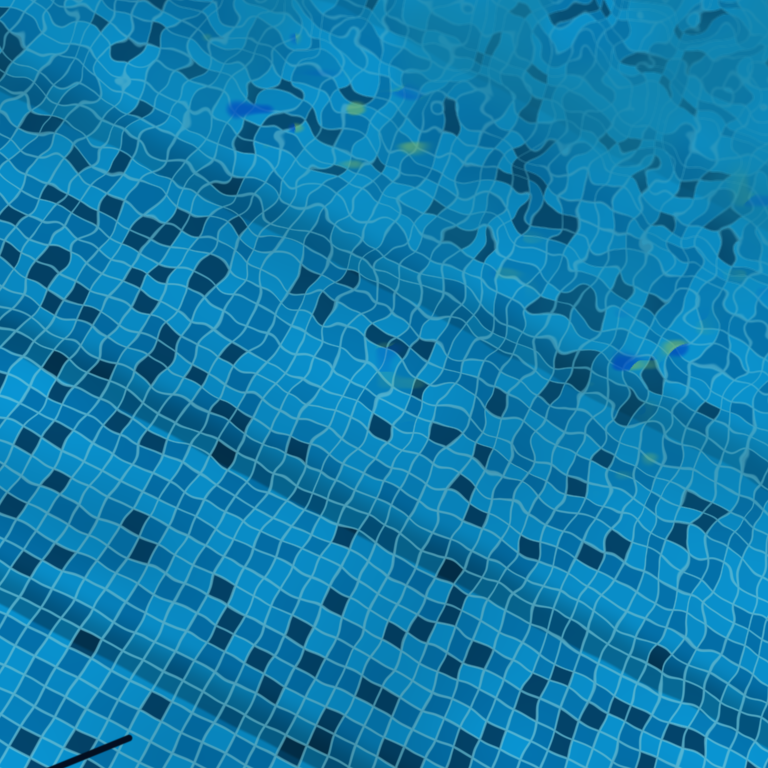
Reproduce this texture procedurally as a Shadertoy shader.

```glsl
// Mosaic pool steps seen through rippling water: a slanted grid of blue tiles
// in mild perspective, bent by noise that strengthens with distance. Shaded
// risers, hazy teal water and small coloured glints are layered over the tiles.

const vec3 LIGHT_TILE = vec3(0.035, 0.55, 0.78);
const vec3 MID_TILE   = vec3(0.01, 0.425, 0.645);
const vec3 DARK_TILE  = vec3(0.01, 0.255, 0.40);
const vec3 GROUT      = vec3(0.40, 0.72, 0.80);
const vec3 HAZE       = vec3(0.08, 0.51, 0.65);
const vec3 POLE       = vec3(0.01, 0.06, 0.13);
const float SLOPE     = 0.48;   // tilt of the tile rows, radians
const float STEP_GAP  = 0.297;  // distance between step edges
const float STEP_EDGE = 0.187;  // distance of the nearest edge
const int SAMPLES     = 3;      // samples per axis

float hash(vec2 p) {
    return fract(sin(dot(p, vec2(127.1, 311.7))) * 43758.55);
}

float noise(vec2 p) {
    vec2 i = floor(p), f = fract(p);
    f = f * f * (3.0 - 2.0 * f);
    return mix(mix(hash(i), hash(i + vec2(1, 0)), f.x),
               mix(hash(i + vec2(0, 1)), hash(i + vec2(1, 1)), f.x), f.y);
}

vec2 noise2(vec2 p) {
    return vec2(noise(p), noise(p + vec2(37.3, 91.7))) - 0.5;
}

float segmentDistance(vec2 p, vec2 a, vec2 b) {
    vec2 ab = b - a;
    return length(p - a - ab * clamp(dot(p - a, ab) / dot(ab, ab), 0.0, 1.0));
}

// x runs along the rows, y climbs away from the viewer
vec2 toSlope(vec2 p) {
    float c = cos(SLOPE), s = sin(SLOPE);
    return vec2(c * p.x - s * p.y, s * p.x + c * p.y);
}

// Tile coordinates: rows shrink with distance, ripples bend them
vec2 tileCoords(vec2 p, vec2 q) {
    vec2 grid = vec2((q.x - 0.22) * (31.0 + 11.0 * q.y),
                     q.y * (32.0 + 6.5 * q.y));
    float ripple = 0.12 + 1.6 * q.y * q.y;
    return grid + ripple * (noise2(p * 23.0) + 0.4 * noise2(p * 47.0 + 5.0));
}

vec3 tileColor(vec2 id) {
    float tone = hash(id + 3.7);
    vec3 col = mix(MID_TILE, LIGHT_TILE, smoothstep(0.2, 0.6, tone));
    return mix(col, DARK_TILE, step(hash(id + 19.1), 0.12));
}

float groutMask(vec2 cell) {
    vec2 d = 0.5 - abs(fract(cell) - 0.5);
    return 1.0 - smoothstep(0.025, 0.085, min(d.x, d.y));
}

// Dark above each step edge, fading up the riser
float riserShade(vec2 p, float height) {
    float wobble = 0.012 * height * (noise(p * 20.0) - 0.5);
    float h = mod(height + wobble - STEP_EDGE, STEP_GAP);
    float band = smoothstep(0.0, 0.005, h) * (1.0 - smoothstep(0.02, 0.075, h));
    return band * (1.0 - 0.6 * smoothstep(0.5, 1.0, height));
}

vec3 pool(vec2 p) {
    vec2 q = toSlope(p);
    float far = smoothstep(0.55, 1.25, q.y);
    vec2 cell = tileCoords(p, q);

    // Tiles, risers and grout
    vec3 col = tileColor(floor(cell));
    col *= 1.0 - 0.27 * riserShade(p, q.y);
    col = mix(col, GROUT, groutMask(cell) * mix(0.75, 0.42, far));

    // Broad light variation and distant haze
    col *= 0.91 + 0.16 * noise(q * vec2(5.0, 9.0) + 2.0);
    float patches = smoothstep(0.25, 0.8, noise(q * vec2(14.0, 9.0)));
    col = mix(col, HAZE, far * (0.2 + 0.5 * patches));

    // Glints split into yellow-green and deep blue
    float glint = smoothstep(0.72, 0.92, noise(p * vec2(26.0, 42.0) + 11.0));
    glint *= smoothstep(0.55, 0.8, noise(p * 6.0 + 8.0)) * smoothstep(0.6, 0.85, q.y);
    vec3 tint = mix(vec3(0.0, 0.28, 0.75), vec3(0.45, 0.70, 0.42),
                    step(0.4, noise(p * 30.0 + 50.0)));
    col = mix(col, tint, 0.65 * glint);

    // Pole at the lower left
    float pole = segmentDistance(p, vec2(0.06, -0.005), vec2(0.168, 0.039));
    return mix(POLE, col, smoothstep(0.003, 0.0055, pole));
}

void mainImage(out vec4 fragColor, in vec2 fragCoord) {
    vec2 p = fragCoord / iResolution.y;
    // Sample spread covers a pixel and grows into a soft blur far away
    float spread = max(1.0 / iResolution.y, 0.0018)
                 + 0.0025 * smoothstep(0.7, 1.3, toSlope(p).y);
    vec3 sum = vec3(0.0);
    for (int j = 0; j < SAMPLES; j++)
        for (int i = 0; i < SAMPLES; i++) {
            vec2 offset = (vec2(i, j) + 0.5) / float(SAMPLES) - 0.5;
            sum += pool(p + offset * spread);
        }
    fragColor = vec4(sum / float(SAMPLES * SAMPLES), 1.0);
}
```
